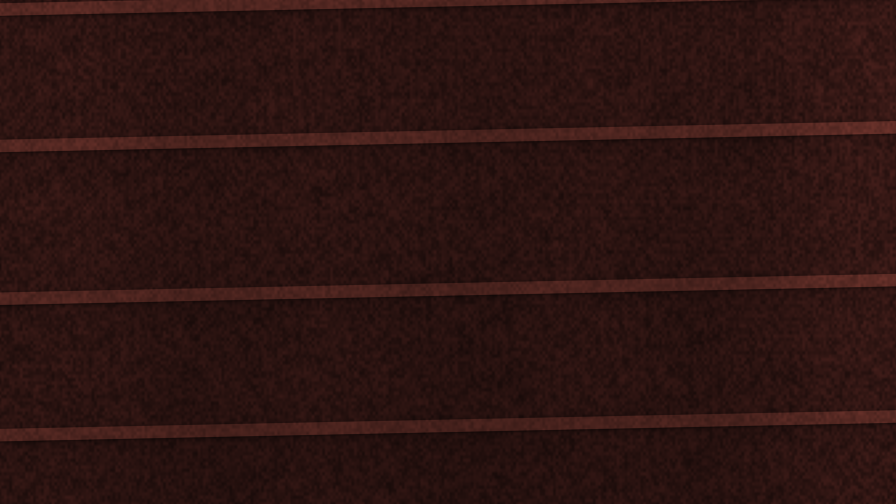
Give the GLSL for this texture, as a WebGL 1 fragment shader.

```glsl
precision highp float;

uniform vec2 u_resolution;

const float TAU = 6.28318531;
const vec3 CLOTH = vec3(0.178, 0.079, 0.069);
const vec3 STRIPE = vec3(0.318, 0.150, 0.128);

float hash(vec2 p) {
  return fract(sin(dot(p, vec2(127.1, 311.7))) * 43758.5453);
}

float valueNoise(vec2 p) {
  vec2 cell = floor(p);
  vec2 f = fract(p);
  f = f * f * (3.0 - 2.0 * f);
  float low = mix(hash(cell), hash(cell + vec2(1.0, 0.0)), f.x);
  float high = mix(hash(cell + vec2(0.0, 1.0)), hash(cell + vec2(1.0, 1.0)), f.x);
  return mix(low, high, f.y);
}

// Felt-like grain, centred on zero
float grain(vec2 p) {
  float fine = valueNoise(p * vec2(190.0, 150.0)) - 0.5;
  float medium = valueNoise(p * vec2(95.0, 70.0) + 17.0) - 0.5;
  float coarse = valueNoise(p * 24.0 + 41.0) - 0.5;
  return 0.58 * fine + 0.30 * medium + 0.12 * coarse;
}

// Signed height above the nearest stripe centre, with uneven row spacing
float stripeOffset(vec2 p, float first, float spacing, float slope, float wobble) {
  float height = p.y - slope * p.x - first;
  float row = floor(height / spacing + 0.5);
  return height - row * spacing + wobble * sin(row * TAU / 3.0);
}

float band(float offset, float halfWidth, float blur) {
  return 1.0 - smoothstep(-blur, blur, abs(offset) - halfWidth);
}

// Narrow crease at both edges and a softer shadow beneath
float edgeShade(float offset, float halfWidth) {
  float gap = max(abs(offset) - halfWidth, 0.0);
  float below = step(offset, 0.0);
  float crease = mix(0.20, 0.42, below) * exp(-gap / 0.0035);
  return 1.0 - crease - 0.12 * below * exp(-gap / 0.025);
}

// Broad light from the upper right, with faint vertical folds
float lighting(vec2 p, float aspect) {
  float across = p.x / aspect;
  float fold = 0.5 + 0.5 * cos(TAU * (p.x - 0.39) / 0.537);
  float rightGlow = 0.20 * smoothstep(0.72, 1.0, across);
  float leftGlow = 0.07 * (1.0 - smoothstep(0.0, 0.35, across));
  return 0.94 + 0.13 * (p.y - 0.5) + rightGlow + leftGlow - 0.07 * fold;
}

void main() {
  vec2 p = gl_FragCoord.xy / u_resolution.y;
  float aspect = u_resolution.x / u_resolution.y;
  float pixel = 1.0 / u_resolution.y;

  float halfWidth = 0.0125;
  float offset = stripeOffset(p, 0.1366, 0.2815, 0.0208, 0.0125);
  float stripe = band(offset, halfWidth, 0.75 * pixel);
  float texture = grain(p);

  vec3 cloth = CLOTH * edgeShade(offset, halfWidth) * (1.0 + 0.85 * texture);
  vec3 ribbon = STRIPE * (1.0 + 0.45 * texture);
  vec3 color = mix(cloth, ribbon, stripe) * lighting(p, aspect);

  gl_FragColor = vec4(color, 1.0);
}
```
